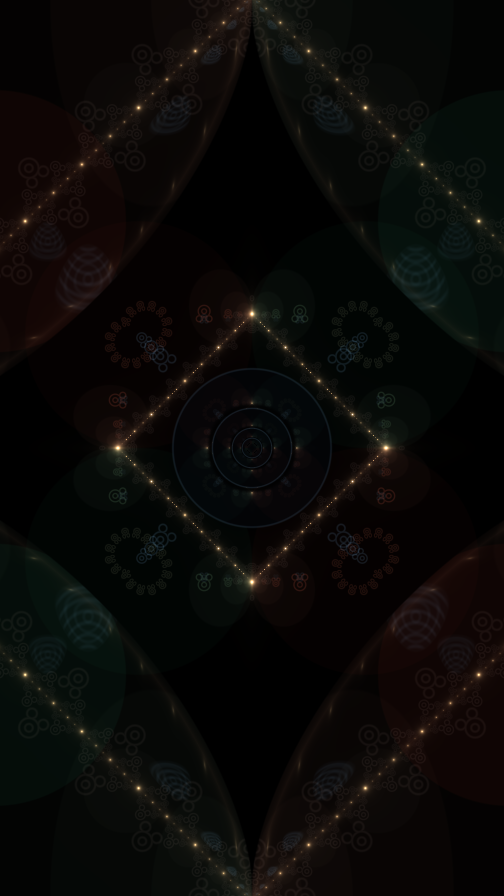
Give the GLSL for this background, as a Shadertoy shader.

```glsl
// A dark, mirrored fractal ornament: a lace diamond around nested discs, framed
// by four concave corner veils. Folding the plane into one octant repeats the
// translucent discs, ringed motifs and golden sparks at shrinking scales.

const float DIAMOND = 0.532;     // distance of the diamond tips from the centre
const float FRAME = 1.80;        // distance of the corner veil tips
const float DISC = 0.314;        // radius of the central disc
const float NEST = 2.0;          // scale between nested discs
const float MINIATURE = 3.0;     // scale of the lace inside a disc
const float ASTROID = 0.667;     // exponent of the concave veil edge
const vec3 RED = vec3(0.085, 0.020, 0.014);
const vec3 GREEN = vec3(0.018, 0.075, 0.053);
const vec3 SMOKE = vec3(0.050, 0.046, 0.038);
const vec3 GOLD = vec3(0.62, 0.50, 0.34);
const vec3 STEEL = vec3(0.13, 0.19, 0.24);
const vec3 COPPER = vec3(0.24, 0.16, 0.12);
const vec3 NIGHT = vec3(0.010, 0.015, 0.024);

float fill(float d, float px) { return 1.0 - smoothstep(-px, px, d); }
float stroke(float d, float w) { return 1.0 - smoothstep(0.0, w, abs(d)); }
float spark(float d, float size) { return size * size / (d * d + size * size); }

// Fold across both axes and the diagonal.
vec2 octant(vec2 p) {
    p = abs(p);
    return p.x > p.y ? p.yx : p;
}

// Small lyre of rings, about one unit in radius.
float motif(vec2 q, float px) {
    q.x = abs(q.x);
    float w = max(0.12, 1.4 * px);
    float d = abs(length(q - vec2(0.0, 0.25)) - 0.55);
    d = min(d, abs(length(q - vec2(0.0, 0.25)) - 0.22));
    d = min(d, abs(length(q - vec2(0.45, -0.45)) - 0.28));
    return stroke(d, w) * 0.14 / max(0.14, px);
}

// Nested lens contours, crossed by curved tiers.
float pagoda(vec2 q, float px) {
    q.x *= 1.15 + 0.45 * q.y;
    float r = length(q);
    float ring = stroke(fract(r * 3.5) - 0.5, 0.2 + 4.0 * px);
    float tier = stroke(fract(q.y * 3.0 - q.x * q.x * 1.8) - 0.5, 0.2 + 4.0 * px);
    return fill(r - 0.95, 0.06 + px) * (0.2 + 0.35 * ring + 0.5 * tier);
}

// Sparks and tiny motifs along a straight edge of the folded plane.
vec3 beadedEdge(vec2 o, float len, float px) {
    float s = (o.x - o.y + len) / (2.0 * len);
    float v = (o.x + o.y - len) * 0.7071;
    vec3 col = COPPER * 0.28 * exp(-abs(v) * 70.0);
    for (int n = 2; n < 7; n++) {
        float f = exp2(float(n)), cell = len * 1.414 / f;
        float along = (fract(s * f + 0.5) - 0.5) * cell;
        col += GOLD * 0.6 * spark(length(vec2(along, v)), min(0.006, cell * 0.045));
        if (n > 2) {
            float size = cell * 0.22;
            vec2 q = vec2((fract(s * f) - 0.5) * cell, abs(v) - cell * 0.38) / size;
            col += mix(COPPER, STEEL, 0.35) * 0.32 * motif(q, px / size);
        }
    }
    return col;
}

// Diamond lace with its surrounding translucent discs.
vec3 lace(vec2 p, vec3 tint, float px) {
    vec2 o = octant(p);
    float d = length(o - 0.45) - 0.45;
    vec3 col = tint * 0.24 * fill(d, px);
    float r = 0.25;
    for (int i = 0; i < 5; i++) {
        // Discs touch the axis beside the diamond tip.
        vec2 q = o - vec2(r * 0.5, DIAMOND + 0.12 * r);
        d = length(q * vec2(1.0, 0.85)) - r * 0.5;
        col += (SMOKE * 0.28 + tint * 0.12) * fill(d, px);
        float size = r * 0.17;
        q = (o - vec2(r * 0.76, DIAMOND)) / size;
        col += (COPPER * 0.25 + tint * 0.9) * motif(q, px / size);
        q = (o - vec2(r * 0.76, DIAMOND - 0.02)) / (size * 0.5);
        col += STEEL * 0.4 * motif(q, px / (size * 0.5));
        r *= 0.5;
    }
    // Paired rings on the diagonal, under an arch of curls.
    vec2 g = vec2(o.y - o.x, o.x + o.y) * 0.7071;
    for (int i = 0; i < 3; i++) {
        float size = 0.055 - 0.010 * float(i);
        vec2 q = (g - vec2(0.0, 0.50 + 0.055 * float(i))) / size;
        col += STEEL * 0.5 * motif(q, px / size);
    }
    vec2 c = o - vec2(0.42, 0.48);
    float turn = atan(c.y, c.x) * 12.0 / 6.2832;
    vec2 curl = vec2((fract(turn) - 0.5) * 0.05, length(c) - 0.085) / 0.024;
    col += (COPPER * 0.3 + tint * 0.5) * motif(curl, px / 0.024);
    col += beadedEdge(o, DIAMOND, px);
    // Flared sparks at the four tips.
    vec2 tip = o - vec2(0.0, DIAMOND);
    col += GOLD * 0.8 * spark(length(tip), 0.010);
    col += GOLD * 0.5 * spark(length(tip * vec2(1.0, 0.18)), 0.004);
    return col;
}

// Corner veils between the concave edge and the outer beaded line.
vec3 veil(vec2 p, vec3 tint, float px) {
    vec2 a = abs(p), o = octant(p), e = max(o, vec2(0.002));
    vec2 slope = ASTROID * pow(e, vec2(ASTROID - 1.0));
    float level = pow(e.x, ASTROID) + pow(e.y, ASTROID) - pow(1.78, ASTROID);
    float d = (level + 0.035) / length(slope);
    vec3 col = SMOKE * 0.16 + tint * 0.10;
    col += tint * 0.48 * fill(length(a - vec2(1.02, 0.90)) - 0.52, px);
    float r = 0.4;
    for (int i = 0; i < 5; i++) {
        vec2 q = o - vec2(r, FRAME - 0.1 * r);
        col += (SMOKE * 0.20 + tint * 0.08) * fill(length(q * vec2(1.0, 0.5)) - r, px);
        q = o - vec2(r * 1.25, FRAME - r * 1.1);
        col += SMOKE * 0.25 * fill(length(q) - r * 0.42, px);
        float size = r * 0.2;
        q = (o - vec2(r * 0.78, FRAME - r * 1.2)) / size;
        col += STEEL * 0.42 * pagoda(q + vec2(0.5 * q.y, 0.0), px / size);
        r *= 0.5;
    }
    col += beadedEdge(o, FRAME, px) * 0.8;
    // Tiered forms on the diagonal.
    col += STEEL * 0.42 * pagoda((a - vec2(0.65, 0.67)) / 0.14, px / 0.14);
    col += STEEL * 0.32 * pagoda((a - vec2(0.81, 0.82)) / 0.08, px / 0.08);
    // Faint rim with sparse sparks.
    col += COPPER * 0.2 * exp(-abs(d - 0.03) * 60.0);
    float c = (fract(o.x * 8.0) - 0.5) / 8.0;
    col += GOLD * 0.3 * spark(length(vec2(c * 1.5, d - 0.045)), 0.006);
    return col * fill(-d, px);
}

void mainImage(out vec4 fragColor, in vec2 fragCoord) {
    float px = 2.0 / iResolution.x;
    vec2 p = (fragCoord - 0.5 * iResolution.xy) * px;
    vec3 tint = p.x * p.y > 0.0 ? GREEN : RED;
    vec3 col = lace(p, tint, px) + veil(p, tint, px);

    // Each disc holds a smaller copy of the lace around the next disc.
    for (int k = 0; k < 4; k++) {
        float r = length(p);
        vec3 inner = NIGHT + 0.75 * lace(p * MINIATURE, tint, px * MINIATURE);
        inner *= 1.0 - 0.8 * stroke(r - 0.165, 0.022);
        col = mix(col, inner, fill(r - DISC, px));
        col += STEEL * 0.45 * stroke(r - DISC, 0.003 + px);
        p *= NEST;
        px *= NEST;
    }
    fragColor = vec4(col, 1.0);
}
```
